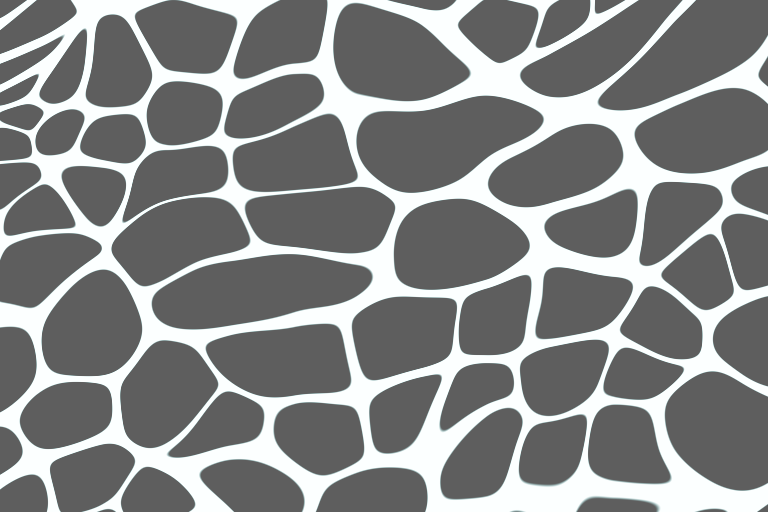
A WebGL 1 fragment shader for this pattern:

```glsl
precision highp float;
// Flat grey cells parted by a white, caustic-like net of veins.
// A Voronoi diagram of unevenly split tiles is stretched and warped; a smooth
// minimum over the distances to all cell borders rounds the corners.
uniform vec2 u_resolution;

const vec2 TILES = vec2(3.1, 4.8); // tiles per canvas height

vec2 hash2(vec2 p) {
  return fract(sin(vec2(dot(p, vec2(127.1, 311.7)),
                        dot(p, vec2(269.5, 183.3)))) * 43758.5453);
}

float noise(vec2 p) {
  vec2 i = floor(p), f = fract(p);
  f = f * f * (3.0 - 2.0 * f);
  return mix(mix(hash2(i).x, hash2(i + vec2(1, 0)).x, f.x),
             mix(hash2(i + vec2(0, 1)).x, hash2(i + vec2(1, 1)).x, f.x), f.y);
}

vec2 noise2(vec2 p) {
  return vec2(noise(p), noise(p + 37.4)) - 0.5;
}

// Sites along one side of a tile: one large cell, 2 x 2 or 3 x 3 small ones
float splits(vec2 tile) {
  float h = hash2(tile + 51.7).x;
  return 1.0 + step(0.54, h) + step(0.87, h);
}

vec2 site(vec2 tile, float index, float n) {
  float row = floor((index + 0.5) / n);
  vec2 sub = vec2(index - row * n, row);
  return tile + (sub + 0.12 + 0.76 * hash2(tile * 3.0 + sub + 9.0)) / n;
}

// Rounded distance from p to the border of its cell, in canvas heights
float borderDistance(vec2 p) {
  vec2 q = p * TILES, base = floor(q), nearest = vec2(0.0);
  float best = 1e3, cellSplits = 1.0;

  // Find the cell that holds the point
  for (int y = -2; y <= 2; y++)
  for (int x = -2; x <= 2; x++) {
    vec2 tile = base + vec2(x, y);
    float n = splits(tile);
    for (int i = 0; i < 9; i++) {
      if (float(i) > n * n - 0.5) break;
      vec2 s = site(tile, float(i), n);
      float d = dot(s - q, s - q);
      if (d < best) {
        best = d;
        nearest = s;
        cellSplits = n;
      }
    }
  }

  // Blend the distances to all its borders, more softly in large cells
  float softness = 0.021 / pow(cellSplits, 0.95), total = 0.0;
  for (int y = -2; y <= 2; y++)
  for (int x = -2; x <= 2; x++) {
    vec2 tile = base + vec2(x, y);
    float n = splits(tile);
    for (int i = 0; i < 9; i++) {
      if (float(i) > n * n - 0.5) break;
      vec2 s = site(tile, float(i), n), across = nearest - s;
      if (dot(across, across) < 1e-5) continue;
      float d = dot(q - 0.5 * (nearest + s), across) / length(across * TILES);
      total += exp(-d / softness);
    }
  }
  return -softness * log(max(total, 1e-30));
}

void main() {
  vec2 p = gl_FragCoord.xy / u_resolution.y;

  // Bend the net in broad and fine waves, rising slightly to the right
  vec2 warped = p + 0.17 * noise2(p * 2.5 + 4.0) + 0.035 * noise2(p * 8.0);
  warped.y -= 0.15 * p.x;

  // Veins swell and thin out across the canvas
  float swell = noise(p * 4.5 + 11.0);
  float halfWidth = 0.0025 + 0.012 * swell * swell;
  float edge = (halfWidth - borderDistance(warped)) * u_resolution.y;
  float vein = smoothstep(-0.7, 0.7, edge);

  // Cyan tint along the narrow edges
  vec3 color = mix(vec3(0.37), vec3(0.99, 1.0, 1.0), vein);
  color += vec3(-0.04, 0.04, 0.04) * 4.0 * vein * (1.0 - vein);
  gl_FragColor = vec4(color, 1.0);
}
```
